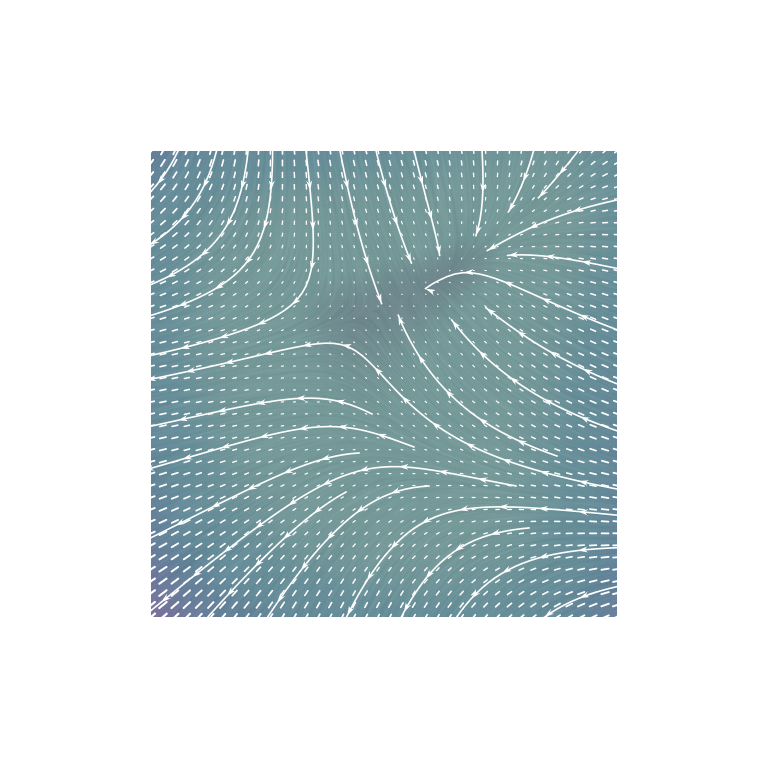
Reproduce this background procedurally as a WebGL 1 fragment shader.

```glsl
precision highp float;
// A square plot of a plane vector field on white: a speed-tinted panel with
// noise smeared along the flow, a grid of short strokes, and streamlines
// traced from families of seeds, with evenly spaced arrowheads.

uniform vec2 u_resolution;

vec2 velocity(vec2 p) {
  return vec2(p.y - 1.0 - p.x * p.x, 1.0 + p.x - p.y * p.y);
}

vec2 flow(vec2 p) {
  vec2 v = velocity(p);
  return v / max(length(v), 1e-4);
}

// One midpoint step along the unit flow
vec2 advance(vec2 p, float h) {
  return p + h * flow(p + 0.5 * h * flow(p));
}

float hash(vec2 p) {
  return fract(sin(dot(p, vec2(12.99, 78.23))) * 43758.5);
}

float noise(vec2 p) {
  vec2 i = floor(p), f = fract(p);
  f = f * f * (3.0 - 2.0 * f);
  return mix(mix(hash(i), hash(i + vec2(1, 0)), f.x),
             mix(hash(i + vec2(0, 1)), hash(i + vec2(1, 1)), f.x), f.y);
}

float segmentDistance(vec2 p, vec2 a, vec2 b) {
  vec2 ab = b - a;
  return length(p - a - ab * clamp(dot(p - a, ab) / dot(ab, ab), 0.0, 1.0));
}

float arrowDistance(vec2 p, vec2 tip) {
  vec2 dir = flow(tip), r = tip - p;
  float u = dot(r, dir), v = abs(dir.x * r.y - dir.y * r.x);
  return max(v - 0.28 * u, u - 0.1 - 0.8 * v);
}

// Start point (xy) and length (z) of streamline i
vec3 seed(float i) {
  float j = i;
  // Top edge: left, middle and right groups
  if (i < 4.0) return vec3(-2.652 + j * (0.541 - 0.045 * j), 3.0, 7.7);
  j = i - 4.0;
  if (i < 8.0) return vec3(-1.004 + j * (0.425 + 0.013 * j), 3.0, 1.34 + 2.8 * pow(0.25, j));
  j = i - 8.0;
  if (i < 11.0) return vec3(1.262 + j * (0.708 - 0.045 * j), 3.0, 0.77 + 0.33 * pow(0.25, j));
  // Right edge: upper lines stop near the sink, lower ones run through
  j = i - 11.0;
  if (i < 16.0) return vec3(3.0, 2.369 - j * (0.927 - 0.046 * j),
      1.65 + 0.23 * j + 0.55 * cos(3.1416 * j) * sin(0.7 * j + 0.28));
  j = i - 16.0;
  if (i < 20.0) return vec3(3.0, -1.352 - j * (0.296 + 0.041 * j), 7.7);
  // Interior rows
  if (i < 23.0) return vec3(-0.154, -0.386, 7.7) - (i - 20.0) * vec3(0.167, 0.502, 0.0);
  if (i < 25.0) return vec3(0.386, -0.811, 7.7) + (i - 23.0) * vec3(0.193, -0.502, 0.0);
  if (i < 27.0) return vec3(1.7, -1.313, 7.7) + (i - 25.0) * vec3(0.167, -0.54, 0.0);
  return vec3(2.227, -0.927, 2.83);
}

float streamDistance(vec2 p) {
  float d = 9.0;
  for (int i = 0; i < 28; i++) {
    vec3 start = seed(float(i));
    vec2 a = start.xy;
    // Five steps per arrow, with the last arrow at the end of the line
    float steps = 5.0 * max(1.0, floor(start.z / 0.515 + 0.5));
    float h = start.z / steps;
    for (int k = 0; k < 75; k++) {
      if (float(k) > steps - 0.5) break;
      vec2 b = advance(a, h);
      d = min(d, segmentDistance(p, a, b) - 0.0105);
      if (mod(float(k), 5.0) > 3.5) d = min(d, arrowDistance(p, b));
      a = b;
      if (max(abs(a.x), abs(a.y)) > 3.12) break;
    }
  }
  return d;
}

float strokeDistance(vec2 p) {
  float cell = 6.0 / 39.0;
  vec2 center = floor((p + 3.0) / cell + 0.5) * cell - 3.0;
  float speed = length(velocity(center));
  vec2 reach = flow(center) * (0.003 + 0.0037 * speed);
  return segmentDistance(p, center - reach, center + reach) - 0.006 - 0.0005 * speed;
}

vec3 speedColor(float s) {
  vec3 c = mix(vec3(0.43, 0.53, 0.55), vec3(0.46, 0.6, 0.6), smoothstep(0.0, 2.0, s));
  c = mix(c, vec3(0.4, 0.555, 0.6), smoothstep(4.0, 9.5, s));
  c = mix(c, vec3(0.39, 0.51, 0.6), smoothstep(9.0, 13.0, s));
  return mix(c, vec3(0.47, 0.45, 0.62), smoothstep(12.0, 17.0, s));
}

// Noise averaged along the flow in both directions
float streaks(vec2 p) {
  vec2 a = p, b = p;
  float sum = noise(p * 48.0);
  for (int k = 0; k < 10; k++) {
    a = advance(a, 0.035);
    b = advance(b, -0.035);
    sum += noise(a * 48.0) + noise(b * 48.0);
  }
  return sum / 21.0 - 0.5;
}

void main() {
  float side = min(u_resolution.x, u_resolution.y);
  float pixel = 9.888 / side;
  vec2 p = (gl_FragCoord.xy - 0.5 * u_resolution) * pixel;
  vec2 edge = abs(p) - 2.97;
  float panel = length(max(edge, 0.0)) - 0.03;
  vec3 color = vec3(1.0);
  if (panel < pixel) {
    vec3 ink = speedColor(length(velocity(p))) + 0.2 * streaks(p);
    float marks = min(strokeDistance(p), streamDistance(p));
    ink = mix(ink, vec3(1.0), clamp(0.5 - marks / pixel, 0.0, 1.0));
    color = mix(color, ink, clamp(0.5 - panel / pixel, 0.0, 1.0));
  }
  gl_FragColor = vec4(color, 1.0);
}
```
